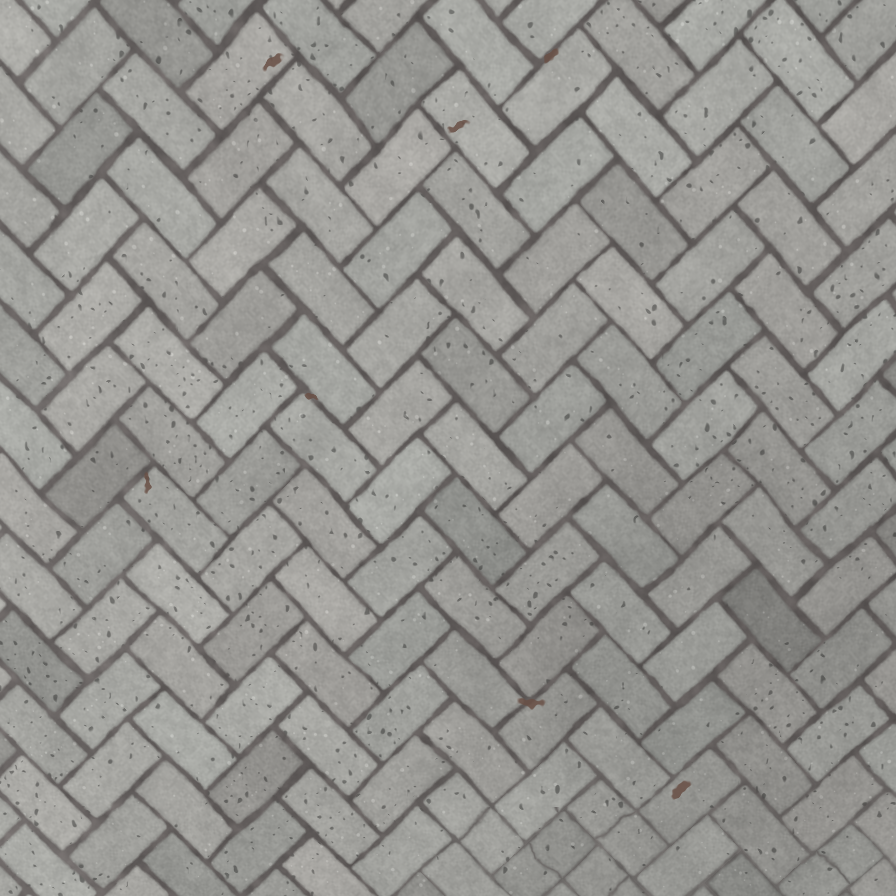
Reproduce this texture procedurally as a Shadertoy shader.

```glsl
float hash(vec2 p) {
    vec3 q = fract(p.xyx * vec3(0.1031, 0.1030, 0.0973));
    q += dot(q, q.yzx + 33.33);
    return fract((q.x + q.y) * q.z);
}

float noise(vec2 p) {
    vec2 i = floor(p), f = fract(p);
    f = f * f * (3.0 - 2.0 * f);
    return mix(mix(hash(i), hash(i + vec2(1, 0)), f.x),
               mix(hash(i + vec2(0, 1)), hash(i + vec2(1, 1)), f.x), f.y);
}

float fbm(vec2 p) {
    float sum = 0.0, amp = 0.5;
    for (int i = 0; i < 4; i++) {
        sum += amp * noise(p);
        p = mat2(1.6, 1.2, -1.2, 1.6) * p + 7.3;
        amp *= 0.5;
    }
    return sum / 0.9375;
}

float boxDist(vec2 p, vec2 halfSize, float radius) {
    vec2 q = abs(p) - halfSize + radius;
    return length(max(q, 0.0)) + min(max(q.x, q.y), 0.0) - radius;
}

// Canvas to brick axes, one unit per brick width, with a mild perspective
vec2 brickSpace(vec2 uv) {
    float t = 1.0 - uv.y;
    float depth = 1.0 - 0.125 * t;
    float across = 5.53 * (uv.x - 0.487) / depth + 0.365;
    float up = 0.68 - (10.1 * t - 0.5 * (uv.x - 0.45)) / depth;
    return vec2(up + 2.0 * across, up - 2.0 * across);
}

// Centre of the herringbone brick in xy, its half size in zw
vec4 brickAt(vec2 p) {
    vec2 cell = floor(p);
    float d = mod(cell.x - cell.y, 4.0);
    if (d < 1.5) return vec4(cell + vec2(d < 0.5 ? 1.0 : 0.0, 0.5), 1.0, 0.5);
    return vec4(cell + vec2(0.5, d > 2.5 ? 1.0 : 0.0), 0.5, 1.0);
}

// Scattered round spots, one at most in each grid cell
float spots(vec2 p, float density, float soft) {
    vec2 cell = floor(p);
    vec2 centre = 0.3 + 0.4 * vec2(hash(cell + 11.0), hash(cell + 47.0));
    float radius = mix(0.08, 0.27, pow(hash(cell + 83.0), 2.0));
    float present = step(hash(cell), density);
    return present * (1.0 - smoothstep(radius - soft, radius + soft, length(fract(p) - centre)));
}

void mainImage(out vec4 fragColor, in vec2 fragCoord) {
    vec2 uv = fragCoord / iResolution.xy;
    float pixel = 16.0 / iResolution.y;
    vec2 p = brickSpace(uv);
    p += 0.1 * (vec2(noise(p * 0.9), noise(p * 0.9 + 31.0)) - 0.5);

    // Worn patch in the lower right
    float worn = smoothstep(0.2, 0.03, uv.y) * smoothstep(0.38, 0.55, uv.x);

    // Brick outline, slightly shifted and ragged
    vec4 brick = brickAt(p);
    vec2 id = brick.xy;
    float tone = hash(id * 2.0);
    vec2 local = p - id - 0.04 * (vec2(hash(id + 5.1), hash(id + 9.7)) - 0.5);
    float gap = mix(0.04, 0.065, noise(p * 0.6 + 12.0)) - 0.02 * worn;
    float edge = boxDist(local, brick.zw - gap, 0.06);
    edge += 0.07 * (fbm(p * 5.0) - 0.5);

    // Some worn bricks are broken across the middle
    float along = brick.z > brick.w ? local.x : local.y;
    float crack = 0.025 - abs(along + 0.25 * (fbm(p * 2.5) - 0.5) + 0.3 * (tone - 0.5));
    if (worn * hash(id + 21.0) > 0.4) edge = max(edge, crack);

    // Stone: lighter on the left, dull in the lower right, odd dark bricks
    float shade = 0.64 + 0.055 * (tone - 0.5);
    shade -= 0.075 * smoothstep(0.76, 1.0, hash(id + 3.3));
    shade += 0.02 * (0.6 - uv.x);
    shade -= 0.06 * smoothstep(0.5, 0.1, distance(uv, vec2(0.85, 0.25)));
    shade += 0.07 * (fbm(p * 1.3 + 60.0) - 0.5);
    shade += 0.06 * (fbm(p * vec2(7.0, 6.0)) - 0.5);
    shade += 0.05 * (noise(p * 22.0) - 0.5);
    vec3 warmth = mix(vec3(1.01, 1.0, 0.975), vec3(0.997, 1.007, 0.98), hash(id + 70.0));
    vec3 color = shade * warmth;

    // Dark pits and pale grains
    float density = 0.27 * smoothstep(0.2, 0.75, noise(p * 0.45 + 5.0)) * (1.0 - 0.8 * worn) + 0.04;
    color *= 1.0 - 0.34 * spots(p * 5.5 + 0.5 * noise(p * 9.0), density, 0.07 + 2.0 * pixel);
    color += 0.09 * spots(p * 7.0 + 40.0, 0.07, 0.08 + 2.0 * pixel);

    // Soft shadow by the joint, then the joint itself
    color *= 1.0 - 0.09 * smoothstep(-0.09, 0.0, edge);
    vec3 joint = vec3(0.365, 0.345, 0.34) * (0.78 + 0.45 * fbm(p * 4.0 + 90.0));
    joint += 0.07 * smoothstep(0.5, 0.0, uv.x) * noise(p * 0.8);
    float soft = max(0.03, 0.8 * pixel);
    color = mix(color, joint, (0.95 - 0.3 * worn) * smoothstep(-soft, soft, edge));

    // Fallen brown leaf scraps
    for (int i = 0; i < 7; i++) {
        vec2 seed = vec2(float(i) * 3.7, 8.0);
        vec2 q = uv - vec2(hash(seed), hash(seed + 19.0));
        float angle = 6.28 * hash(seed + 37.0);
        q = mat2(cos(angle), -sin(angle), sin(angle), cos(angle)) * q;
        q += 0.006 * (vec2(noise(uv * 160.0), noise(uv * 160.0 + 9.0)) - 0.5);
        float leaf = length(q / vec2(0.014, 0.005) / (0.6 + 0.6 * hash(seed + 2.0)));
        color = mix(color, vec3(0.41, 0.31, 0.27), 0.85 * (1.0 - smoothstep(0.75, 1.1, leaf)));
    }

    fragColor = vec4(clamp(color, 0.0, 1.0), 1.0);
}
```
